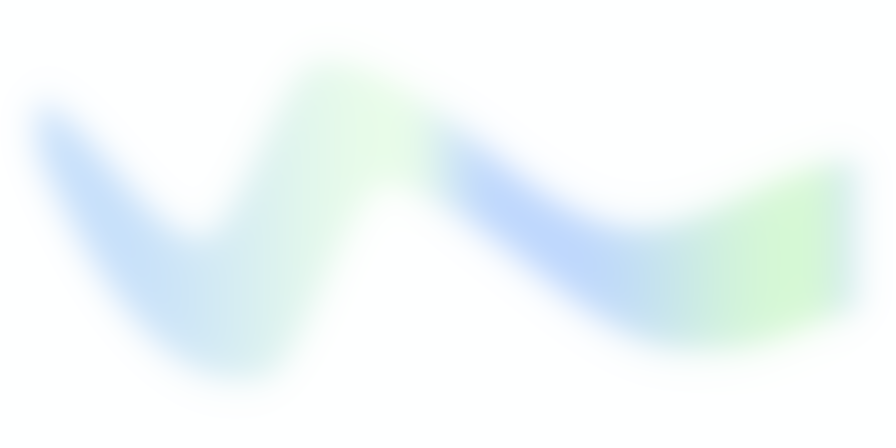
Write a Shadertoy shader that draws this background.

```glsl
// A soft pastel ribbon waving across a white field.
// Two smooth curves bound the ribbon; a Gaussian blur, closed form in y
// and summed by a short loop in x, melts its edges and its colours.

#define BLUR 0.036
#define TAPS 12
#define LEFT_END 0.083
#define RIGHT_END 1.912
#define PAPER vec3(0.996, 0.999, 0.999)
#define SKY vec3(0.775, 0.875, 0.982)
#define MINT vec3(0.910, 0.988, 0.912)
#define BLUE vec3(0.738, 0.840, 0.992)
#define GREEN vec3(0.838, 0.974, 0.832)
#define RIM vec3(0.800, 0.885, 0.980)

// Upper boundary: each smoothstep is one rise or fall
float upperEdge(float x) {
    return 0.779 - 0.313 * smoothstep(0.052, 0.456, x)
                 + 0.396 * smoothstep(0.443, 0.716, x)
                 - 0.372 * smoothstep(0.724, 1.420, x)
                 + 0.151 * smoothstep(1.420, 1.914, x);
}

// Lower boundary: a parabolic descent, then rises and falls
float lowerEdge(float x) {
    float descent = max((0.534 - x) / 0.456, 0.0);
    return 0.154 + 0.520 * descent * descent
                 + 0.442 * smoothstep(0.578, 0.872, x)
                 - 0.375 * smoothstep(0.820, 1.536, x)
                 + 0.097 * smoothstep(1.615, 1.980, x);
}

// Two blue-to-green sweeps and a cool right rim
vec3 ribbonColor(float x) {
    vec3 color = mix(SKY, MINT, smoothstep(0.20, 0.88, x));
    color = mix(color, BLUE, smoothstep(0.90, 1.10, x));
    color = mix(color, GREEN, smoothstep(1.25, 1.78, x));
    return mix(color, RIM, smoothstep(1.81, 1.94, x));
}

// Logistic approximation of the Gaussian integral
float blurredStep(float distanceInside) {
    return 1.0 / (1.0 + exp(-1.702 * distanceInside / BLUR));
}

// Vertically blurred coverage of one column, closed at both ends
float columnCoverage(float x, float y) {
    float ends = smoothstep(-0.01, 0.01, x - LEFT_END)
               * smoothstep(-0.01, 0.01, RIGHT_END - x);
    float span = blurredStep(upperEdge(x) - y) - blurredStep(lowerEdge(x) - y);
    return ends * max(span, 0.0);
}

void mainImage(out vec4 fragColor, in vec2 fragCoord) {
    vec2 p = fragCoord / iResolution.xy * vec2(2.0, 1.0);

    // Horizontal Gaussian, gathering colour weighted by coverage
    vec3 tint = vec3(0.0);
    float coverage = 0.0;
    float total = 0.0;
    for (int i = -TAPS; i <= TAPS; i++) {
        float offset = 2.7 * float(i) / float(TAPS);
        float weight = exp(-0.5 * offset * offset);
        float x = p.x + offset * BLUR;
        float amount = weight * columnCoverage(x, p.y);
        tint += amount * ribbonColor(x);
        coverage += amount;
        total += weight;
    }

    vec3 color = PAPER * (1.0 - coverage / total) + tint / total;
    fragColor = vec4(color, 1.0);
}
```
